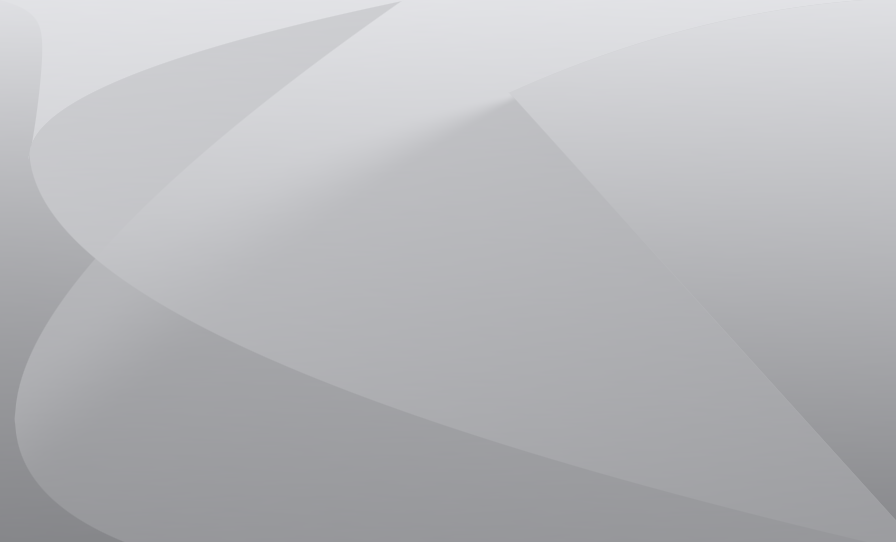
Write a WebGL 2 fragment shader that draws this background.

```glsl
#version 300 es
precision highp float;
// Silver backdrop of overlapping translucent sails over a vertical gradient.
// Each sail is bounded by parabolas written as implicit functions; the sign
// gives the side, screen derivatives smooth the edge, gradients shade the fill.

uniform vec2 u_resolution;
out vec4 outColor;

#define HEIGHT 0.6068                 // canvas height when its width is 1
#define LEAF_TIP_X 0.0326             // left end of the upper leaf
#define SAIL_TIP vec2(0.0169, 0.4688) // left end of the large sail
#define SAIL_TILT 0.315
#define FOLD_CORNER vec2(0.5664, 0.1016)
#define FOLD_SLOPE 1.11
#define GRAIN 0.0035

// Antialiased coverage of the side where f is positive
float cover(float f) {
    return clamp(0.5 + f / max(fwidth(f), 1e-5), 0.0, 1.0);
}

vec2 hashGradient(vec2 cell) {
    vec2 h = vec2(dot(cell, vec2(127.1, 311.7)), dot(cell, vec2(269.5, 183.3)));
    return 2.0 * fract(sin(h) * 43758.5) - 1.0;
}

float gradientNoise(vec2 p) {
    vec2 i = floor(p), f = p - i;
    vec2 w = f * f * f * (f * (f * 6.0 - 15.0) + 10.0);
    vec2 e = vec2(1.0, 0.0);
    float a = dot(hashGradient(i), f);
    float b = dot(hashGradient(i + e.xy), f - e.xy);
    float c = dot(hashGradient(i + e.yx), f - e.yx);
    float d = dot(hashGradient(i + e.xx), f - e.xx);
    return mix(mix(a, b, w.x), mix(c, d, w.x), w.y);
}

// Neutral grey with a slight cool cast
vec3 silver(float v) {
    return vec3(v, v + 0.003, v + 0.016);
}

void main() {
    vec2 uv = gl_FragCoord.xy / u_resolution;
    float t = 1.0 - uv.y;             // 0 at the top, 1 at the bottom
    vec2 p = vec2(uv.x, t * HEIGHT);  // y runs downward

    // Boundary curves
    float leafRoot = sqrt(max(p.x - LEAF_TIP_X, 0.0));
    float belowLeafTop = p.y - (0.1758 - 0.2706 * leafRoot);
    float aboveLeafBase = 0.1654 + 0.4565 * leafRoot - p.y;
    vec2 s = p - SAIL_TIP;
    float insideSail = 0.5052 * sqrt(max(s.x, 0.0)) + min(s.x, 0.0)
                     - abs(s.y + SAIL_TILT * s.x);
    float reach = 0.9635 - p.x;
    float aboveCrease = reach * (0.075 + 0.476 * max(reach, 0.0)) - p.y;
    float rightOfFold = FOLD_CORNER.y + FOLD_SLOPE * (p.x - FOLD_CORNER.x) - p.y;
    float veilEdge = 0.0495 * (1.0 - exp(-76.8 * p.y)) - 0.5376 * p.y * p.y;

    // Background, a little darker down the left side
    float leftShade = 0.04 * sin(3.14159 * t) * (1.0 - smoothstep(0.0, 0.5, p.x));
    float shade = 0.875 - 0.35 * t - leftShade;

    // Only the background shows between the crease and the straight fold
    float solid = 1.0 - cover(min(-aboveCrease, rightOfFold));

    // Pale veil in the upper left corner, then the leaf below it
    float veil = cover(min(p.x - veilEdge, -belowLeafTop));
    shade = mix(shade, 0.885 - 0.2 * t, veil);
    float leaf = cover(min(belowLeafTop, aboveLeafBase));
    shade = mix(shade, 0.82 - 0.12 * t - 0.03 * p.x, leaf * solid);

    // Sail: a bright band that melts into the body along a widening crease
    float softness = 0.012 + 0.45 * max(FOLD_CORNER.x - p.x, 0.0);
    float band = smoothstep(-0.3 * softness, 0.7 * softness, aboveCrease + 0.01);
    float body = 0.81 - 0.15 * t - 0.05 * p.x;
    float upperSail = mix(body, 0.885 - 0.26 * t, band);
    float lowerSail = 0.74 - 0.15 * t + 0.05 * smoothstep(-0.08, 0.08, aboveCrease);
    float sailShade = mix(lowerSail, upperSail, cover(aboveLeafBase));
    shade = mix(shade, sailShade, cover(insideSail) * solid);

    // Faint brushed streaks
    shade += GRAIN * gradientNoise(p * vec2(25.0, 240.0));
    outColor = vec4(silver(shade), 1.0);
}
```
